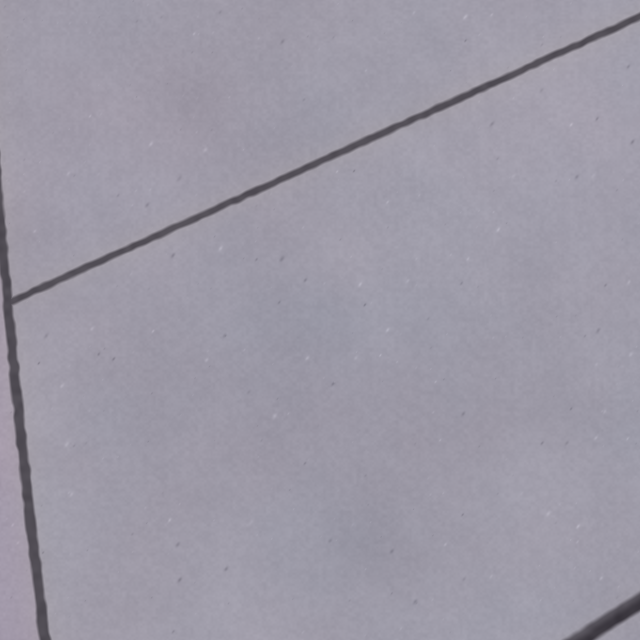
Give the GLSL for this texture, as a WebGL 1 fragment shader.

```glsl
precision highp float;
// Pale violet-grey paving slabs with dark joints, soft stains and small pits.
uniform vec2 u_resolution;

#define SLAB_COLOR vec3(0.622, 0.610, 0.660)
#define JOINT_COLOR vec3(0.290, 0.275, 0.305)
#define RIM_COLOR vec3(0.655, 0.632, 0.645)
#define JOINT_SOFTNESS 0.0030
#define STAIN_STRENGTH 0.050
#define GRAIN_STRENGTH 0.022
#define SPECK_CELLS 24.0
#define SPECK_CHANCE 0.17
#define EDGE_WOBBLE 0.0022

float hash(vec2 p) {
    return fract(sin(dot(p, vec2(127.1, 311.7))) * 43758.5453);
}

float valueNoise(vec2 p) {
    vec2 cell = floor(p);
    vec2 f = fract(p);
    f = f * f * (3.0 - 2.0 * f);
    float low = mix(hash(cell), hash(cell + vec2(1.0, 0.0)), f.x);
    float high = mix(hash(cell + vec2(0.0, 1.0)), hash(cell + vec2(1.0, 1.0)), f.x);
    return mix(low, high, f.y);
}

float fbm(vec2 p) {
    float sum = 0.0;
    float amplitude = 0.5;
    for (int i = 0; i < 4; i++) {
        sum += amplitude * (valueNoise(p) - 0.5);
        p = mat2(1.6, 1.2, -1.2, 1.6) * p + 7.3;
        amplitude *= 0.5;
    }
    return sum;
}

// Signed distance to the line through a and b, positive on its left.
float lineSide(vec2 p, vec2 a, vec2 b) {
    vec2 dir = normalize(b - a);
    return dir.x * (p.y - a.y) - dir.y * (p.x - a.x);
}

float jointMask(float dist, float halfWidth, float soft) {
    return 1.0 - smoothstep(halfWidth - soft, halfWidth + soft, abs(dist));
}

float blob(vec2 p, vec2 center, vec2 radius) {
    vec2 q = (p - center) / radius;
    return exp(-dot(q, q));
}

// Scattered slanted chips: positive is bright, negative is a dark pit.
float specks(vec2 p) {
    vec2 grid = p * SPECK_CELLS;
    vec2 cell = floor(grid);
    float pick = hash(cell + 3.7);
    vec2 center = 0.25 + 0.5 * vec2(hash(cell + 11.3), hash(cell + 23.9));
    vec2 d = fract(grid) - center;
    d = vec2(d.x * 0.8 - d.y * 0.6, d.x * 0.6 + d.y * 0.8);
    d /= vec2(0.055, 0.10) * mix(0.6, 1.2, hash(cell + 31.1));
    float tone = hash(cell + 47.0) > 0.45 ? 0.8 : -1.0;
    return step(pick, SPECK_CHANCE) * tone * exp(-dot(d, d)) * mix(0.4, 1.0, hash(cell + 59.0));
}

void main() {
    vec2 uv = gl_FragCoord.xy / u_resolution;
    float soft = max(JOINT_SOFTNESS, 0.75 / u_resolution.y);
    float wobble = EDGE_WOBBLE * (valueNoise(uv * 75.0) - 0.5);

    // Joint positions: long diagonal, gently curved left, lower right corner
    float diagonal = lineSide(uv, vec2(0.018, 0.529), vec2(1.0, 0.974)) + wobble;
    float drop = 0.518 - uv.y;
    float left = uv.x - (0.013 + 0.095 * drop + 0.03 * drop * drop) + wobble * 1.4;
    float corner = lineSide(uv, vec2(0.905, 0.0), vec2(1.0, 0.060)) + wobble;
    float rightOfLeft = smoothstep(-soft, soft, left);

    // Slab surface: broad tint, cloudy stains and fine grain
    vec3 color = SLAB_COLOR;
    float stain = fbm(uv * 5.0 + 2.0) + 0.5 * fbm(uv * 17.0);
    color += STAIN_STRENGTH * stain;
    color += vec3(0.018, -0.004, -0.008) * fbm(uv * 6.0 + 19.0);
    color += vec3(0.012, 0.010, 0.012) * blob(uv, vec2(0.92, 0.76), vec2(0.16, 0.20));
    color += vec3(0.008, 0.000, 0.002) * blob(uv, vec2(0.15, 0.75), vec2(0.25, 0.22));
    color -= 0.022 * blob(uv, vec2(0.30, 0.86), vec2(0.07, 0.06));
    color -= 0.020 * blob(uv, vec2(0.58, 0.13), vec2(0.10, 0.07));
    color -= vec3(0.014, 0.010, 0.008) * blob(uv, vec2(0.45, 0.36), vec2(0.25, 0.16));
    color += vec3(0.015, -0.012, 0.002) * (1.0 - rightOfLeft);
    float grain = valueNoise(uv * 150.0) + 0.7 * valueNoise(uv * 290.0) - 0.85;
    color += GRAIN_STRENGTH * grain;
    color += 0.11 * specks(uv) + 0.05 * specks(uv * 1.7 + 5.0);

    // Worn pale rims beside the joints
    float rim = exp(-abs(diagonal) / 0.016) * rightOfLeft;
    rim = max(rim, exp(-abs(left) / 0.018));
    rim = max(rim, exp(-abs(corner) / 0.014));
    color = mix(color, RIM_COLOR + 0.04 * stain + 0.02 * grain, 0.55 * rim);

    // Dark joints, the corner one deepest along its lower side
    float joint = jointMask(diagonal, 0.0052, soft) * rightOfLeft * 0.92;
    joint = max(joint, jointMask(left, mix(0.0085, 0.0065, uv.y), soft) * 0.94);
    float cornerJoint = jointMask(corner, 0.0125, soft * 1.5);
    joint = max(joint, cornerJoint * mix(1.0, 0.72, smoothstep(-0.004, 0.010, corner)));
    vec3 jointColor = JOINT_COLOR + 0.05 * (valueNoise(uv * 90.0) - 0.5);
    jointColor -= 0.06 * cornerJoint;
    color = mix(color, jointColor, joint);

    gl_FragColor = vec4(clamp(color, 0.0, 1.0), 1.0);
}
```
